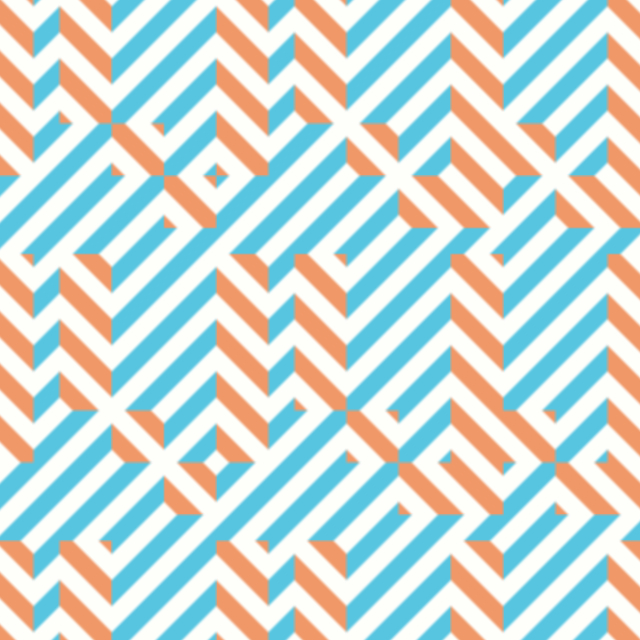
A Shadertoy shader for this pattern:

```glsl
// Folded diagonal stripes: blue rising and orange falling bands on a cell lattice.

const float CELLS = 24.54;               // lattice cells across the canvas
const vec2 ORIGIN = vec2(1.29, 4.74);    // lattice origin, from the upper left
const float ROW_PERIOD = 11.0;
const float LONG_PERIOD = 9.0;
const float SHORT_PERIOD = 6.0;
const float SOFTNESS = 0.13;             // edge blur in cells
const int TAPS = 4;

const vec3 WHITE = vec3(0.995, 0.998, 0.985);
const vec3 BLUE = vec3(0.34, 0.77, 0.88);
const vec3 ORANGE = vec3(0.94, 0.595, 0.405);

// True where the stripes of a cell fall to the right
bool isFalling(vec2 cell) {
    float row = mod(cell.y, ROW_PERIOD);
    bool upperStep = row < 2.0;
    bool lowerStep = row >= 2.0 && row < 4.0;
    bool zigzag = row >= 5.0;

    // Two long motifs, then short ones that skip the middle columns
    float column = cell.x + 2.0;
    bool isLong = column < 2.0 * LONG_PERIOD;
    float slot = mod(column, LONG_PERIOD);
    if (!isLong) {
        slot = mod(column - 2.0 * LONG_PERIOD, SHORT_PERIOD);
        if (slot >= 2.0) slot += LONG_PERIOD - SHORT_PERIOD;
    }

    if (slot < 2.0) return upperStep || zigzag || (lowerStep && !isLong);
    if (slot < 3.0) return false;
    if (slot < 5.0) return zigzag;
    if (slot < 7.0) return upperStep;
    return lowerStep;
}

// Stripes run through lattice points of odd parity, so they join at cell edges
vec3 stripeColor(vec2 p, float edge) {
    bool falling = isFalling(floor(p));
    float across = falling ? p.x - p.y : p.x + p.y;
    float d = abs(mod(across, 2.0) - 1.0);
    float ink = 1.0 - smoothstep(0.5 - edge, 0.5 + edge, d);
    return mix(WHITE, falling ? ORANGE : BLUE, ink);
}

void mainImage(out vec4 fragColor, in vec2 fragCoord) {
    vec2 uv = fragCoord / iResolution.y;
    vec2 p = vec2(uv.x, 1.0 - uv.y) * CELLS - ORIGIN;
    float pixel = CELLS / iResolution.y;
    float footprint = max(SOFTNESS, pixel);

    // Box filter softens stripe edges and colour seams alike
    vec3 sum = vec3(0.0);
    for (int y = 0; y < TAPS; y++) {
        for (int x = 0; x < TAPS; x++) {
            vec2 offset = (vec2(x, y) + 0.5) / float(TAPS) - 0.5;
            sum += stripeColor(p + offset * footprint, 0.5 * footprint);
        }
    }
    fragColor = vec4(sum / float(TAPS * TAPS), 1.0);
}
```
